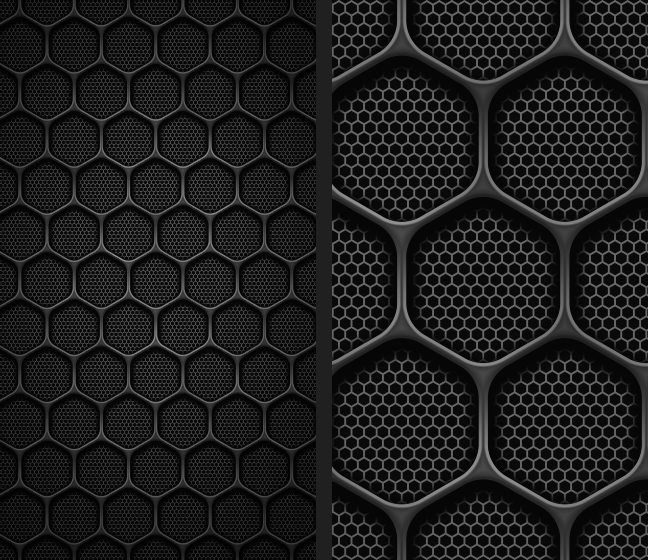
Left, the full canvas; right, a detail of the centre.
Reproduce this pattern procedurally as a Shadertoy shader.

```glsl
// Dark metal honeycomb: rounded hexagonal wells hold a fine hexagonal wire mesh.
// One hex-lattice function serves both scales; a rounded-hexagon distance
// drives the raised frame, its lit rim and the shadow cast into each well.

const float CELL_PITCH = 0.0971;   // well spacing, in canvas heights
const float MESH_COUNT = 13.0;     // mesh cells across one well
const float WELL_APOTHEM = 0.472;
const float WELL_ROUNDING = 0.23;
const vec2 LATTICE_CENTER = vec2(-0.004, 0.0);

float hash(vec2 p) {
    return fract(sin(dot(p, vec2(127.1, 311.7))) * 43758.5);
}

float valueNoise(vec2 p) {
    vec2 i = floor(p);
    vec2 f = smoothstep(0.0, 1.0, fract(p));
    float low = mix(hash(i), hash(i + vec2(1, 0)), f.x);
    float high = mix(hash(i + vec2(0, 1)), hash(i + vec2(1, 1)), f.x);
    return mix(low, high, f.y);
}

// Offset from the nearest centre of a unit-pitch, pointy-top hex lattice.
vec2 hexLocal(vec2 p) {
    vec2 period = vec2(1.0, sqrt(3.0));
    vec2 a = p - period * round(p / period);
    vec2 shifted = p - 0.5 * period;
    vec2 b = shifted - period * round(shifted / period);
    return dot(a, a) < dot(b, b) ? a : b;
}

// Distance from a lattice cell's interior to its nearest straight edge.
float hexEdge(vec2 local) {
    vec2 q = abs(local);
    return 0.5 - max(q.x, dot(q, vec2(0.5, 0.866)));
}

// Signed distance to a pointy-top hexagon with rounded corners.
float roundedHex(vec2 p, float apothem, float rounding) {
    const vec3 k = vec3(-0.866025, 0.5, 0.57735);
    float r = apothem - rounding;
    p = abs(p.yx);
    p -= 2.0 * min(dot(k.xy, p), 0.0) * k.xy;
    p -= vec2(clamp(p.x, -k.z * r, k.z * r), r);
    return length(p) * sign(p.y) - rounding;
}

// Wire mesh on the well floor.
float meshShade(vec2 p, float pixel) {
    float edge = hexEdge(hexLocal(p));
    float soft = 0.6 * pixel;
    float wire = 1.0 - smoothstep(0.075 - soft, 0.075 + soft, edge);
    return mix(0.035, 0.37, wire);
}

// Falls to black along the walls, deepest below the upper edges.
float wellShadow(vec2 local) {
    float depth = -roundedHex(local - vec2(0.008, -0.04), WELL_APOTHEM, WELL_ROUNDING);
    return smoothstep(0.015, 0.12, depth);
}

// Grey frame with a bright lip on the lower and side edges of each well.
float frameShade(vec2 local, float dist, float pixel) {
    float facing = smoothstep(0.75, -0.55, normalize(local + 1e-5).y);
    float lip = 1.0 - smoothstep(0.012, 0.022 + pixel, dist);
    float body = mix(0.15, 0.24, smoothstep(0.0, 0.07, dist));
    return body + lip * mix(-0.03, 0.30, facing);
}

// Soft pool of light slightly above the middle, dim toward the borders.
float ambientLight(vec2 uv) {
    vec2 fromPool = (uv - vec2(0.5, 0.54)) * vec2(0.85, 1.0);
    return mix(1.12, 0.48, smoothstep(0.08, 0.68, length(fromPool)));
}

void mainImage(out vec4 fragColor, in vec2 fragCoord) {
    vec2 uv = fragCoord / iResolution.xy;
    vec2 centered = (fragCoord - 0.5 * iResolution.xy) / iResolution.y;
    vec2 p = (centered - LATTICE_CENTER) / CELL_PITCH;
    float pixel = 1.0 / (iResolution.y * CELL_PITCH);

    vec2 local = hexLocal(p);
    float dist = roundedHex(local, WELL_APOTHEM, WELL_ROUNDING);

    // Recessed mesh
    float well = meshShade(p * MESH_COUNT, pixel * MESH_COUNT);
    well = mix(0.022, well, wellShadow(local));

    // Raised frame, with slight unevenness of the metal
    float frame = frameShade(local, dist, pixel);
    frame *= 0.85 + 0.3 * valueNoise(p * 1.7);

    float frameMask = smoothstep(-0.6 * pixel, 0.6 * pixel, dist);
    float shade = mix(well, frame, frameMask) * ambientLight(uv);
    fragColor = vec4(vec3(shade), 1.0);
}
```
